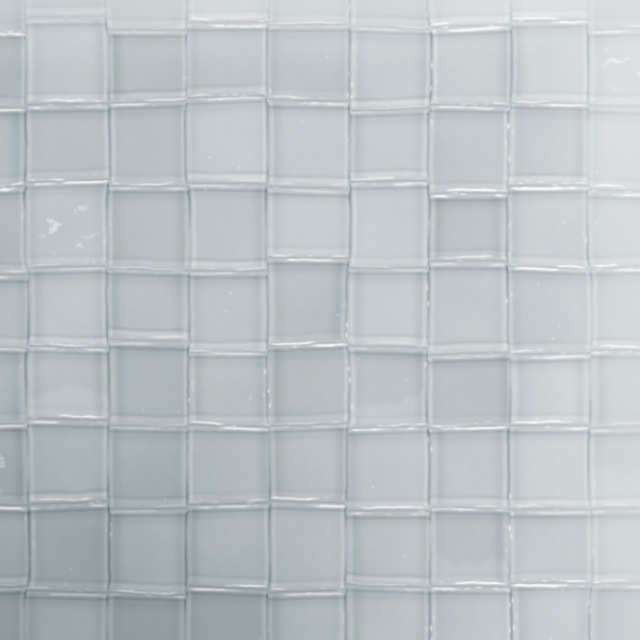
Reproduce this texture procedurally as a Shadertoy shader.

```glsl
// A wall of hand-set frosted glass tiles, about eight across and eight down.
// Uneven joints give signed distances; bands along them form dark seams, pale
// bevels and broken wet highlights. Layered sines cloud the glass, cells add glints.

const float PITCH = 0.1256;                  // tile size in canvas units
const vec2 GRID_ORIGIN = vec2(0.043, 0.081); // one crossing of the joints
const vec3 SHADE = vec3(0.62, 0.66, 0.67);
const vec3 PALE = vec3(0.82, 0.84, 0.85);

float hash(vec2 p) {
    vec3 q = fract(p.xyx * vec3(0.1031, 0.1030, 0.0973));
    q += dot(q, q.yzx + 33.33);
    return fract((q.x + q.y) * q.z);
}

// Layered, warped sines, roughly -1 to 1
float waves(vec2 p) {
    float sum = 0.0, gain = 0.5;
    for (int i = 0; i < 4; i++) {
        sum += gain * sin(p.x + 1.6 * sin(p.y + float(i)));
        p = mat2(1.3, 1.2, -1.2, 1.3) * p + 2.7;
        gain *= 0.55;
    }
    return sum;
}

// Cellular noise: distance to the nearest point and a random value for it
vec2 cells(vec2 p) {
    vec2 base = floor(p), best = vec2(9.0, 0.0);
    for (int y = -1; y <= 1; y++)
    for (int x = -1; x <= 1; x++) {
        vec2 id = base + vec2(x, y);
        vec2 point = id + vec2(hash(id), hash(id + 41.7));
        float d = length(p - point);
        if (d < best.x) best = vec2(d, hash(id + 83.1));
    }
    return best;
}

// Soft line of given centre and half width
float band(float d, float centre, float width) {
    float t = (d - centre) / width;
    return exp(-t * t);
}

// Broad daylight falling from the upper right
float daylight(vec2 uv) {
    float light = 0.697 + 0.075 * uv.x + 0.03 * uv.y;
    float glow = max(smoothstep(0.75, 1.0, uv.x) * (0.5 + 0.5 * uv.y), smoothstep(0.87, 1.0, uv.y));
    float gloom = smoothstep(0.55, 0.0, length((uv - vec2(0.16, 0.0)) * vec2(0.75, 1.1)));
    return light + 0.06 * glow - 0.125 * gloom;
}

// Sideways drift of an upright seam, easing from one row to the next
float seamDrift(float y, float column) {
    float row = floor(y + 0.5);
    float ease = smoothstep(0.3, 0.7, fract(y + 0.5));
    float drift = mix(hash(vec2(column, row)), hash(vec2(column, row + 1.0)), ease) - 0.5;
    return 0.07 * drift + 0.007 * waves(vec2(y * 6.0, column));
}

// Upright seam: dark broken core, soft shaded tile sides, rare glints
float uprightJoint(float d, vec2 p, vec2 tile) {
    float wear = clamp(0.75 + 0.9 * waves(p * vec2(0.5, 2.6)), 0.1, 1.4);
    float setback = 0.05 + 0.07 * hash(tile + 61.0 + step(0.0, d));
    float depth = 0.1 + hash(tile + 67.0 + step(0.0, d));
    float side = abs(d) - setback;
    float tone = 0.05 * (1.2 - depth) * band(abs(d), 0.045, 0.025);
    tone -= 0.105 * wear * band(d, -0.008, 0.02);
    tone -= 0.05 * depth * band(side, 0.0, side < 0.0 ? 0.022 : 0.085);
    vec2 glint = cells(p * vec2(18.0, 10.0));
    float lit = step(0.8, glint.y) * smoothstep(0.55, 0.1, glint.x);
    float damp = smoothstep(0.0, 0.5, waves(p * vec2(0.7, 1.5) + 4.0));
    return tone + 0.13 * lit * damp * band(d, 0.0, 0.05);
}

// Level seam: broken wet highlights of uneven height between dark tile edges
float levelJoint(float d, vec2 p, vec2 span, float taper) {
    float strength = 0.25 + 0.9 * hash(span + 37.0);
    float gap = 0.015 + 0.035 * hash(span + 43.0);
    float fray = 0.015 * waves(vec2(p.x * 7.0, span.y * 3.0));
    float pieces = waves(vec2(p.x * 4.5, span.y * 5.0 + 1.0));
    float upper = band(d, gap + fray, 0.016) * smoothstep(-0.2, 0.45, pieces);
    float lower = band(d, -gap - 0.6 * fray, 0.018) * smoothstep(0.5, -0.3, pieces);
    float bevel = 0.4 + 1.2 * hash(span + 53.0);
    float tone = bevel * (0.035 * band(d, 0.085, 0.045) - 0.035 * band(d, 0.135 + fray, 0.025));
    tone -= 0.08 * band(d, -gap - 0.05, 0.024) + 0.06 * band(d, 0.4 * fray, 0.016);
    tone -= 0.035 * band(d, -0.13, 0.06);
    vec2 chip = cells(p * vec2(8.0, 20.0));
    float lit = step(0.8, chip.y) * smoothstep(0.5, 0.1, chip.x) * band(d, 0.0, 0.06);
    return tone + strength * (taper * (0.18 * upper + 0.21 * lower) + 0.10 * lit);
}

// Glass face: own tint, cloudy streaks, an occasional film and wet ripples
float glassFace(vec2 p, vec2 tile, vec2 local, float inside) {
    float tint = 0.06 * (hash(tile + 5.3) - 0.5) + 0.03 * local.x * (hash(tile + 9.1) - 0.5);
    float cloud = 0.013 * waves(p * 2.6 + hash(tile) * 20.0);
    float grain = 0.004 * waves(p * vec2(27.0, 19.0));
    float filmEdge = 0.16 * waves(local * vec2(3.0, 1.0) + tile) - 0.1;
    float film = step(0.9, hash(tile + 17.0)) * smoothstep(0.05, -0.05, local.y - filmEdge);
    float ripple = smoothstep(0.35, 0.8, waves(p * vec2(9.0, 15.0)));
    float wet = step(0.96, hash(tile + 29.0)) * smoothstep(0.45, 0.2, length(local));
    vec2 speck = cells(p * 7.0);
    float bubble = step(0.985, speck.y) * smoothstep(0.2, 0.05, speck.x);
    return inside * (tint + cloud + grain + 0.03 * film + 0.11 * wet * ripple + 0.05 * bubble);
}

void mainImage(out vec4 fragColor, in vec2 fragCoord) {
    vec2 uv = fragCoord / iResolution.xy;
    vec2 p = (uv - GRID_ORIGIN) / PITCH;

    // Nearest uneven joints, and the tile they enclose
    vec2 joint = floor(p + 0.5), tile, d;
    d.x = p.x - joint.x - seamDrift(p.y, joint.x);
    tile.x = joint.x - step(d.x, 0.0);
    vec2 span = vec2(tile.x, joint.y);
    float along = p.x - tile.x - 0.5;
    float slip = 2.0 * hash(span + 11.0) - 1.0;
    float shift = 0.04 * slip + 0.08 * slip * slip * slip;
    float tilt = 0.09 * (hash(span + 23.0) - 0.5);
    d.y = p.y - joint.y - shift - tilt * along;
    tile.y = joint.y - step(d.y, 0.0);

    // Shade the joints and faces, hazier towards the bright sides
    float haze = (1.0 - 0.5 * smoothstep(0.82, 1.0, uv.x)) * (1.0 - 0.65 * smoothstep(0.93, 1.0, uv.y));
    float taper = smoothstep(0.52, 0.38, abs(along));
    float inside = smoothstep(0.01, 0.07, min(abs(d.x), abs(d.y)));
    float relief = uprightJoint(d.x, p, tile) * smoothstep(0.0, 0.07, abs(d.y));
    relief += levelJoint(d.y, p, span, taper);
    relief += glassFace(p, tile, p - tile - 0.5, inside);

    float tone = daylight(uv) + haze * relief;
    vec3 color = mix(SHADE, PALE, (tone - SHADE.r) / (PALE.r - SHADE.r));
    fragColor = vec4(clamp(color, 0.0, 0.96), 1.0);
}
```
